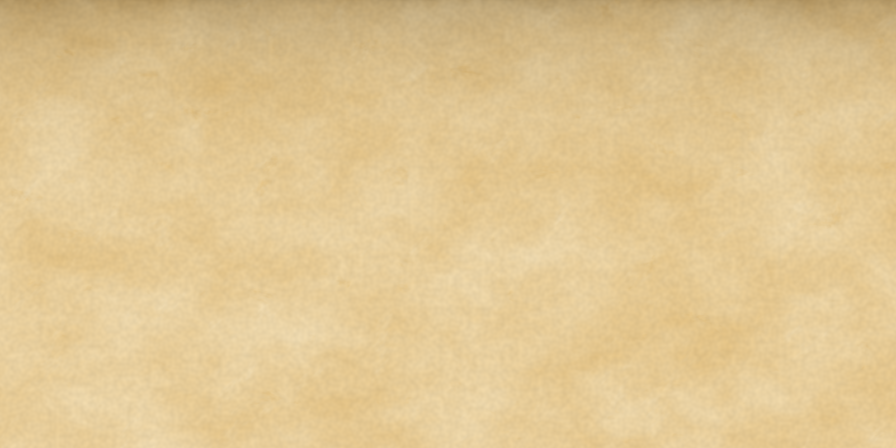
Give the GLSL for this texture, as a Shadertoy shader.

```glsl
#define PALE vec3(0.922, 0.836, 0.662)
#define TAN vec3(0.884, 0.758, 0.522)
#define SHADOW_TINT vec3(0.135, 0.152, 0.190)
#define SHADOW_DEPTH 0.125
#define BLOTCH_SCALE 5.0
#define BLOTCH_CONTRAST 0.95
#define ROUGHNESS 0.66
#define SPOT_SCALE 11.0
#define WISP_STRENGTH 0.30
#define GRAIN_SCALE 95.0
#define GRAIN_STRENGTH 0.036

vec2 gradientAt(vec2 cell) {
    vec3 h = fract(cell.xyx * vec3(0.1031, 0.1030, 0.0973));
    h += dot(h, h.yzx + 33.33);
    float angle = 6.2832 * fract((h.x + h.y) * h.z);
    return vec2(cos(angle), sin(angle));
}

float gradientNoise(vec2 p) {
    vec2 i = floor(p), f = p - i;
    vec2 u = f * f * f * (f * (f * 6.0 - 15.0) + 10.0);
    vec2 e = vec2(0.0, 1.0);
    float low = mix(dot(gradientAt(i), f),
                    dot(gradientAt(i + e.yx), f - e.yx), u.x);
    float high = mix(dot(gradientAt(i + e.xy), f - e.xy),
                     dot(gradientAt(i + e.yy), f - e.yy), u.x);
    return mix(low, high, u.y);
}

float fbm(vec2 p) {
    float sum = 0.0, amplitude = 0.6;
    for (int i = 0; i < 5; i++) {
        sum += amplitude * gradientNoise(p);
        p = mat2(1.75, 0.8, -0.8, 1.75) * p + 17.3;
        amplitude *= ROUGHNESS;
    }
    return sum;
}

void mainImage(out vec4 fragColor, in vec2 fragCoord) {
    vec2 p = fragCoord / iResolution.y;
    float depth = 1.0 - p.y;

    // Cloudy stains, slightly stretched sideways and gently warped
    vec2 q = p * vec2(0.85, 1.15) + 11.0;
    q += 0.03 * vec2(gradientNoise(q * 9.0), gradientNoise(q * 9.0 + 40.0));
    float stain = 0.47 + BLOTCH_CONTRAST * fbm(q * BLOTCH_SCALE);
    stain += 0.35 * gradientNoise(p * 1.8 + 5.0);

    // Small soft spots of deeper tan
    float spots = smoothstep(0.25, 0.65, fbm(q * SPOT_SCALE + 63.0));
    stain += 0.45 * spots;

    // Pale wisps running up to the right
    vec2 along = vec2(p.x + p.y, p.y - p.x) * 0.7071;
    float wisps = smoothstep(0.2, 0.6, fbm(along * vec2(6.0, 13.0) + 29.0));
    stain -= WISP_STRENGTH * wisps;
    vec3 color = mix(PALE, TAN, clamp(stain, -0.1, 1.2));

    // Uneven shade falling from the top edge
    float edge = depth + 0.05 * fbm(p * vec2(3.0, 5.0) + 7.0);
    float shade = 1.45 * exp(-max(edge, 0.0) / SHADOW_DEPTH);
    float fray = 0.5 + gradientNoise(vec2(p.x * 45.0, 3.5));
    shade += 0.4 * fray * exp(-depth / 0.008);
    color *= 1.0 - SHADOW_TINT * shade;

    // Fine paper grain with a coarser, softer mottle
    float grain = gradientNoise(p * GRAIN_SCALE)
                + 0.8 * gradientNoise(p.yx * GRAIN_SCALE * 0.53 + 91.0);
    color *= 1.0 + GRAIN_STRENGTH * grain;

    fragColor = vec4(color, 1.0);
}
```
